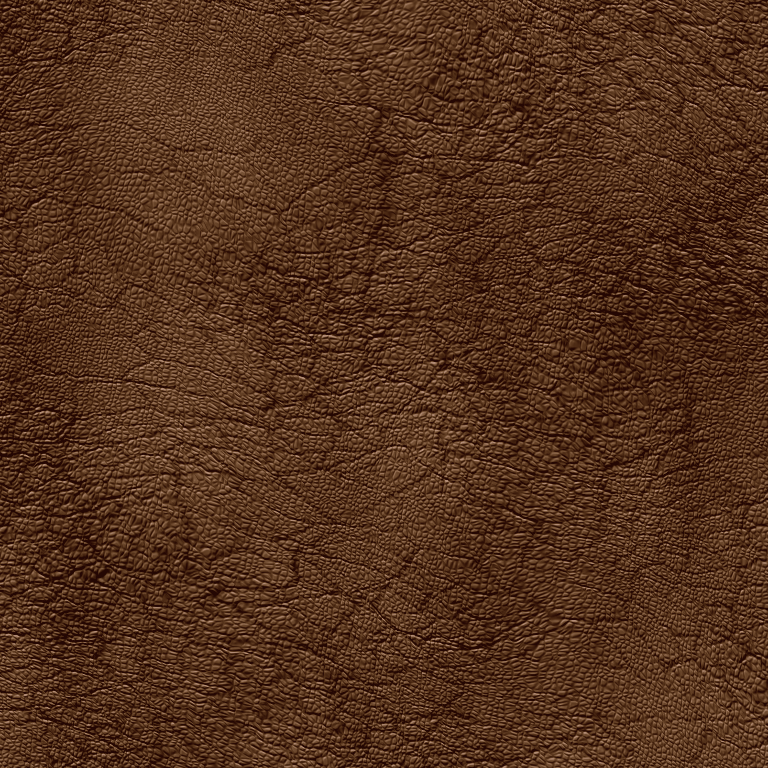
Give the GLSL for this texture, as a Shadertoy shader.

```glsl
vec2 hash2(vec2 p) {
    vec3 q = fract(vec3(p.xyx) * vec3(0.1031, 0.1030, 0.0973));
    q += dot(q, q.yzx + 33.33);
    return fract((q.xx + q.yz) * q.zy);
}

float noise(vec2 p) {
    vec2 i = floor(p), f = fract(p);
    f = f * f * (3.0 - 2.0 * f);
    float low = mix(hash2(i).x, hash2(i + vec2(1, 0)).x, f.x);
    float high = mix(hash2(i + vec2(0, 1)).x, hash2(i + vec2(1, 1)).x, f.x);
    return mix(low, high, f.y);
}

float fbm(vec2 p) {
    float sum = 0.0, amp = 0.5;
    for (int i = 0; i < 5; i++) {
        sum += amp * noise(p);
        p = mat2(1.6, 1.2, -1.2, 1.6) * p + 7.3;
        amp *= 0.5;
    }
    return sum;
}

// Gap between the two nearest cell centres: zero on cell borders
float cellGap(vec2 p) {
    vec2 cell = floor(p), f = fract(p);
    float nearest = 9.0, second = 9.0;
    for (int y = -1; y <= 1; y++) {
        for (int x = -1; x <= 1; x++) {
            vec2 o = vec2(x, y);
            float d = length(o + 0.1 + 0.8 * hash2(cell + o + 50.0) - f);
            second = min(second, max(nearest, d));
            nearest = min(nearest, d);
        }
    }
    return second - nearest;
}

// Coordinates whose x axis runs along the given angle
vec2 along(vec2 p, float angle) {
    float c = cos(angle), s = sin(angle);
    return mat2(c, -s, s, c) * p;
}

// Pebbled grain cut by broken creases of several sizes and directions
float leatherHeight(vec2 p) {
    vec2 bend = vec2(noise(p * 5.0), noise(p * 5.0 + 31.0)) * 0.07;
    vec2 ragged = vec2(noise(p * 70.0), noise(p * 70.0 + 17.0)) * 0.006;
    vec2 q = p + bend + ragged;

    float height = smoothstep(0.0, 0.6, cellGap(along(q, -0.25) * vec2(135, 165)));
    float freq = 9.0;
    for (int i = 0; i < 6; i++) {
        float seed = float(i) * 13.7;
        float angle = mix(-0.65, 0.35, fract(float(i) * 0.618 + 0.2));
        float gap = cellGap(along(q, angle) * vec2(0.38, 1.0) * freq + seed);
        float crease = 1.0 - smoothstep(0.0, 0.005 * freq, gap);
        float patches = smoothstep(0.42, 0.72, noise(along(p, angle) * vec2(5, 8) + seed));
        height -= 0.95 * crease * patches;
        freq *= 1.45;
    }
    return height;
}

// Brown ramp: 0 is the darkest tone, 5 the lightest
vec3 leatherColor(float tone) {
    float t = clamp(tone, -0.4, 6.0);
    return vec3(0.17, 0.05, 0.02) + t * vec3(0.07, 0.062, 0.02)
         + t * t * vec3(0.003, 0.0035, 0.009);
}

void mainImage(out vec4 fragColor, in vec2 fragCoord) {
    vec2 p = fragCoord / iResolution.y;

    // Relief lit from above
    vec2 toLight = vec2(-0.0004, 0.0011);
    float below = leatherHeight(p - toLight);
    float above = leatherHeight(p + toLight);
    float slope = below - above;
    float cavity = 0.5 * (below + above) - 0.45;

    // Worn light areas and dark, mostly upright stains
    float wear = fbm(p * 4.0 + 3.0) - 0.48;
    float stains = fbm(p * vec2(11, 5) + 40.0) - 0.48;
    float speckle = noise(p * 260.0) - 0.5;

    float tone = 2.3 + 2.3 * slope + 0.9 * cavity
               + 2.0 * wear + 1.7 * stains + 0.7 * speckle;
    fragColor = vec4(leatherColor(tone), 1.0);
}
```
